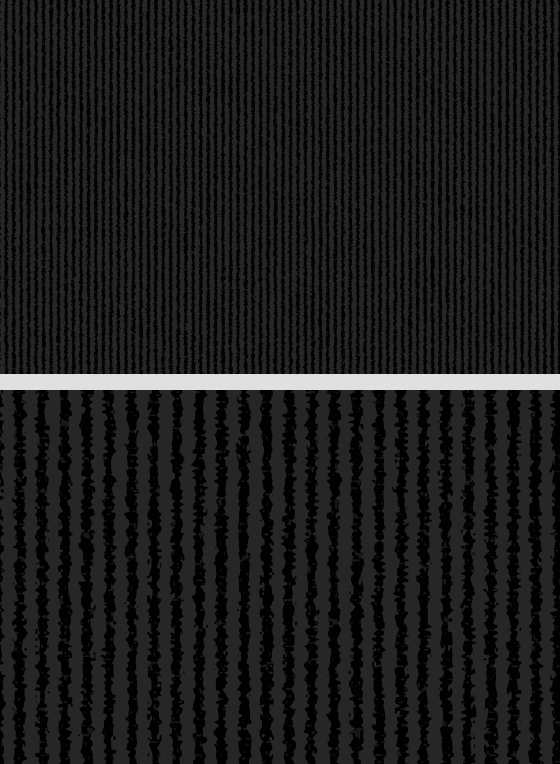
Top, the full canvas; bottom, a detail of the centre.
This texture is drawn by a Shadertoy shader. Its source:

```glsl
// Charcoal corduroy: 75 vertical ribs parted by black, ragged grooves.
// Each groove is a distance to its centre line, frayed by fine value noise
// that also breaks off loose specks, with grains of lint scattered inside.

float hash(vec2 p) {
    return fract(sin(dot(p, vec2(127.1, 311.7))) * 43758.5453);
}

float valueNoise(vec2 p) {
    vec2 cell = floor(p), f = fract(p);
    f = f * f * (3.0 - 2.0 * f);
    float low = mix(hash(cell), hash(cell + vec2(1, 0)), f.x);
    float high = mix(hash(cell + vec2(0, 1)), hash(cell + vec2(1, 1)), f.x);
    return mix(low, high, f.y);
}

// Signed depth inside a groove, in rib widths: positive is black.
float grooveDepth(vec2 p) {
    float x = p.x * 50.0 - 0.4;
    float id = floor(x);

    // Slight sway of each groove
    float sway = 0.05 * (valueNoise(vec2(id * 7.0, p.y * 55.0)) - 0.5);
    float offset = fract(x) - 0.5 + sway;

    // Lumps and fine fibres that fray the two edges
    float lumps = valueNoise(p * vec2(190.0, 150.0)) - 0.5;
    float fibres = valueNoise(p * 340.0 + 37.0) - 0.5;
    return 0.21 + 0.10 * lumps + 0.30 * fibres - abs(offset);
}

void mainImage(out vec4 fragColor, in vec2 fragCoord) {
    vec3 ribColor = vec3(0.151, 0.149, 0.150);
    vec3 grooveColor = vec3(0.008, 0.004, 0.004);
    vec3 lintColor = vec3(0.13);
    vec3 color = vec3(0.0);
    float soft = 12.0 / iResolution.y;

    // Average four samples per pixel
    for (int i = 0; i < 4; i++) {
        vec2 jitter = vec2(i % 2, i / 2) * 0.5 - 0.25;
        vec2 p = (fragCoord + jitter) / iResolution.y;
        p.x += 0.5 * (1.5 - iResolution.x / iResolution.y);

        float groove = smoothstep(-soft, soft, grooveDepth(p));
        float lint = smoothstep(0.76, 0.88, valueNoise(p * 340.0 + 113.0));
        vec3 groove3 = mix(grooveColor, lintColor, 0.75 * lint);
        color += mix(ribColor, groove3, groove);
    }
    fragColor = vec4(color / 4.0, 1.0);
}
```
